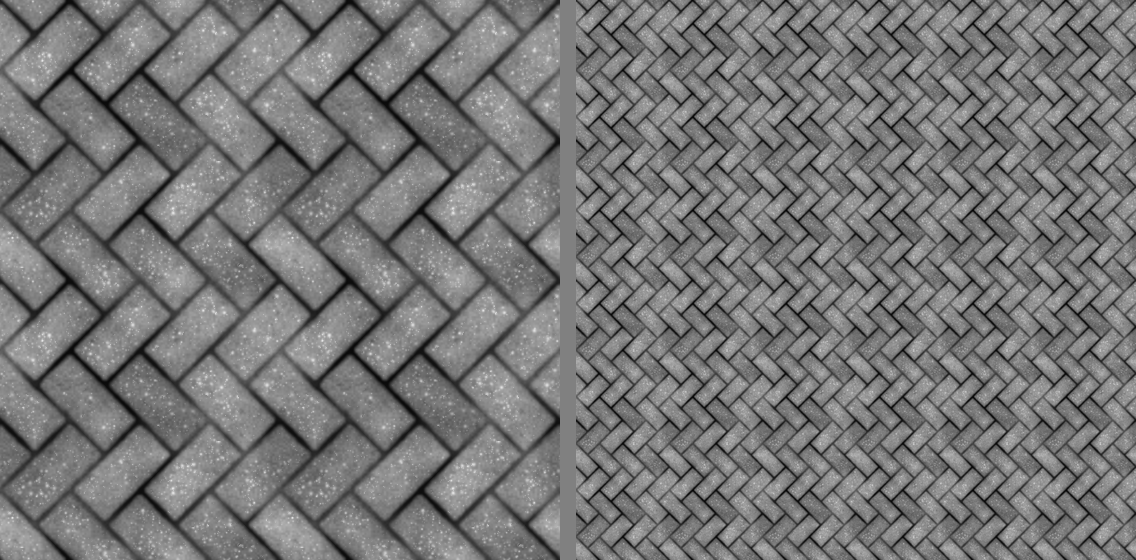
Left, the tile; right, the same tile 3 across and 3 down.
A Shadertoy shader for this texture:

```glsl
// Grey herringbone paving of worn, speckled stone bricks with dark soft joints.

const float TILES = 2.0;          // identical patches across and down
const float BRICKS = 4.0;         // brick steps per patch (even number)
const float BASE_GREY = 0.555;
const float TONE_RANGE = 0.09;    // brightness spread between bricks
const float CLOUD_RANGE = 0.34;   // broad stains
const float GRAIN_RANGE = 0.13;   // fine roughness
const float SPECK_LIGHT = 0.30;   // bright mineral flecks
const float PIT_DARK = 0.09;      // small dark pits
const float CORNER = 0.13;        // corner radius, in brick widths
const float JOINT_WIDTH = 0.062;  // dark core, in brick widths
const float SHADE_WIDTH = 0.15;   // soft darkening beside the joint
const vec2 JOINT_DEPTH = vec2(0.28, 0.88); // faintest and deepest joint

float hash(vec2 cell, float seed) {
    uvec3 v = uvec3(ivec3(cell, seed)) * uvec3(1597334673u, 3812015801u, 2798796415u);
    uint n = v.x ^ v.y ^ v.z;
    n = (n ^ (n >> 16)) * 2146121005u;
    n = (n ^ (n >> 15)) * 2221713035u;
    return float((n ^ (n >> 16)) >> 8) / 16777216.0;
}

// Value noise on the unit patch with n cells per side, wrapping at its edges
float noise(vec2 q, float n, float seed) {
    vec2 p = q * n, cell = floor(p), f = p - cell;
    f = f * f * (3.0 - 2.0 * f);
    vec2 lo = mod(cell, n), hi = mod(cell + 1.0, n);
    return mix(mix(hash(lo, seed), hash(vec2(hi.x, lo.y), seed), f.x),
               mix(hash(vec2(lo.x, hi.y), seed), hash(hi, seed), f.x), f.y);
}

float fbm(vec2 q, float n, float seed) {
    float sum = 0.0, weight = 0.5;
    for (int i = 0; i < 4; i++) {
        sum += weight * noise(q, n, seed + float(i));
        n *= 2.0;
        weight *= 0.5;
    }
    return sum / 0.9375;
}

// Soft round flecks scattered over n by n wrapping cells
float specks(vec2 q, float n, float density, float seed) {
    vec2 p = q * n, cell = floor(p);
    float light = 0.0;
    for (int y = -1; y <= 1; y++)
    for (int x = -1; x <= 1; x++) {
        vec2 c = cell + vec2(x, y), id = mod(c, n);
        vec2 center = c + vec2(hash(id, seed), hash(id, seed + 1.0));
        float size = mix(0.16, 0.38, hash(id, seed + 2.0));
        float strength = step(hash(id, seed + 3.0), density) * mix(0.4, 1.0, hash(id, seed + 4.0));
        vec2 d = (p - center) / size;
        light = max(light, strength * exp(-dot(d, d)));
    }
    return light;
}

// Herringbone: x = distance inside the brick edge, yz = brick identity
vec3 herringbone(vec2 q) {
    vec2 p = q * BRICKS;
    vec2 g = vec2(p.x - p.y, p.x + p.y - 1.0);   // diagonal grid
    vec2 cell = floor(g);
    float k = mod(cell.x - cell.y, 4.0);
    bool falling = k < 1.5;
    vec2 center = falling ? cell + vec2(1.0 - k, 0.5) : cell + vec2(0.5, k - 2.0);
    vec2 halfSize = falling ? vec2(1.0, 0.5) : vec2(0.5, 1.0);
    vec2 e = abs(g - center) - halfSize + CORNER;
    float inside = CORNER - length(max(e, 0.0)) - min(max(e.x, e.y), 0.0);
    vec2 place = vec2(center.x + center.y + 1.0, center.y + 1.0 - center.x);
    return vec3(inside, floor(mod(place, 2.0 * BRICKS)));
}

void mainImage(out vec4 fragColor, in vec2 fragCoord) {
    vec2 q = fract(fragCoord / iResolution.xy * TILES);
    vec3 brick = herringbone(q);

    // Uneven brick edges
    float edge = max(brick.x + 0.045 * (fbm(q, 24.0, 3.0) - 0.5), 0.0);

    // Stone surface
    float grey = BASE_GREY;
    grey += TONE_RANGE * (hash(brick.yz, 11.0) - 0.5) * smoothstep(0.0, 0.08, edge);
    grey += CLOUD_RANGE * (fbm(q, 8.0, 21.0) - 0.5);
    grey += GRAIN_RANGE * (0.6 * noise(q, 128.0, 31.0) + 0.4 * noise(q, 72.0, 32.0) - 0.5);

    // Flecks gather in patches; pits are rarer
    float cluster = smoothstep(0.3, 0.75, fbm(q, 11.0, 41.0));
    float flecks = specks(q, 52.0, 0.06 + 0.28 * cluster, 51.0)
                 + 0.6 * specks(q, 88.0, 0.08 + 0.35 * cluster, 61.0);
    grey += SPECK_LIGHT * flecks * smoothstep(0.03, 0.18, edge);
    grey -= PIT_DARK * specks(q, 30.0, 0.12, 71.0);

    // Joints vary in depth over the patch
    float wear = smoothstep(0.2, 0.8, 0.65 * noise(q, 4.0, 81.0) + 0.35 * noise(q, 9.0, 82.0));
    float depth = mix(JOINT_DEPTH.x, JOINT_DEPTH.y, wear);
    float core = exp(-pow(edge / JOINT_WIDTH, 2.0));
    float shade = exp(-edge / SHADE_WIDTH);
    grey *= (1.0 - depth * core) * (1.0 - mix(0.16, 0.36, wear) * shade);

    fragColor = vec4(vec3(clamp(grey, 0.0, 1.0)), 1.0);
}
```
